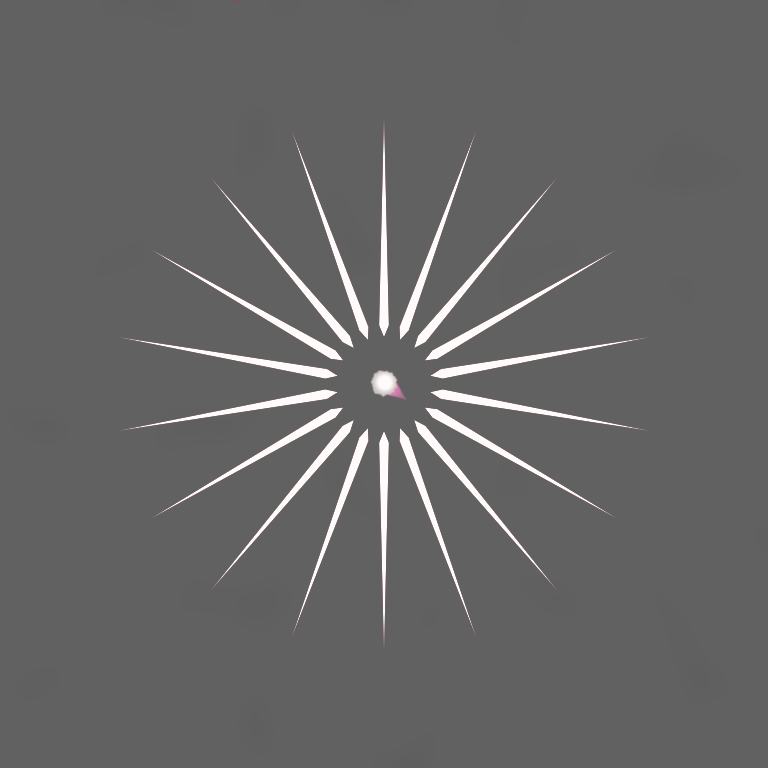
A Shadertoy shader for this background:

```glsl
// A burst of eighteen white needles around a small glowing core on flat grey.

const float TAU = 6.2831853;
const vec3 GREY  = vec3(0.38);
const vec3 WHITE = vec3(1.0, 0.985, 0.985);
const vec3 ROSE  = vec3(0.60, 0.30, 0.30);
const vec3 PINK  = vec3(0.86, 0.50, 0.70);
const vec3 PEARL = vec3(0.80, 0.77, 0.76);

// Pseudo-random unit gradient for a lattice cell
vec2 gradientAt(vec2 cell) {
    float h = fract(sin(dot(cell, vec2(127.1, 311.7))) * 43758.5);
    return vec2(cos(TAU * h), sin(TAU * h));
}

float gradientNoise(vec2 p) {
    vec2 i = floor(p), f = fract(p);
    vec2 u = f * f * f * (f * (f * 6.0 - 15.0) + 10.0);
    vec2 e = vec2(0.0, 1.0);
    float a = dot(gradientAt(i), f);
    float b = dot(gradientAt(i + e.yx), f - e.yx);
    float c = dot(gradientAt(i + e.xy), f - e.xy);
    float d = dot(gradientAt(i + e.yy), f - e.yy);
    return mix(mix(a, b, u.x), mix(c, d, u.x), u.y);
}

// Fold the plane into one sector: x runs across the ray, y along it
vec2 foldSector(vec2 p, float count) {
    float sector = TAU / count;
    float angle = mod(atan(p.x, p.y) + 0.5 * sector, sector) - 0.5 * sector;
    return length(p) * vec2(sin(angle), cos(angle));
}

// Half-width of a needle that is widest at its shoulder
float needleHalfWidth(float r, float inner, float shoulder, float outer, float width) {
    return width * min((r - inner) / (shoulder - inner), (outer - r) / (outer - shoulder));
}

// Share of a pixel-wide box that lies inside a strip
float stripCoverage(float x, float halfWidth, float px) {
    float right = min(x + 0.5 * px, halfWidth);
    float left = max(x - 0.5 * px, -halfWidth);
    return clamp((right - left) / px, 0.0, 1.0);
}

// Signed side of the edge a-b, negative on its left
float edgeSide(vec2 p, vec2 a, vec2 b) {
    vec2 e = normalize(b - a);
    return dot(p - a, vec2(e.y, -e.x));
}

float triangleDistance(vec2 p, vec2 a, vec2 b, vec2 c) {
    return max(edgeSide(p, a, b), max(edgeSide(p, b, c), edgeSide(p, c, a)));
}

void mainImage(out vec4 fragColor, in vec2 fragCoord) {
    float size = min(iResolution.x, iResolution.y);
    float px = 1.0 / size;
    vec2 p = (fragCoord - 0.5 * iResolution.xy) / size;

    // Flat ground with barely visible smudges
    float smudge = smoothstep(0.25, 0.6, gradientNoise(p * 9.0 + 3.0));
    vec3 color = GREY - 0.008 * smudge;

    // Small red fleck on the upper edge
    float fleck = length((p - vec2(-0.193, 0.5)) * vec2(1.0, 1.6));
    color = mix(color, vec3(0.60, 0.25, 0.33), 0.7 * smoothstep(0.005, 0.001, fleck));

    // Needles with a thin rose fringe
    vec2 q = foldSector(p, 18.0);
    float halfWidth = needleHalfWidth(q.y, 0.061, 0.0765, 0.354, 0.0064);
    float needle = stripCoverage(q.x, halfWidth, px);
    color = mix(color, mix(ROSE, WHITE, needle), needle);

    // Pink tail, fading toward its tip
    float tail = triangleDistance(p, vec2(0.014, 0.005), vec2(0.008, -0.014), vec2(0.027, -0.019));
    float tailMask = smoothstep(0.0012 + px, -0.0012, tail);
    float tailFade = mix(1.0, 0.55, smoothstep(0.016, 0.031, length(p)));
    color = mix(color, PINK, tailMask * tailFade);

    // Ragged pearl core, brightest just above its middle
    vec2 c = p - vec2(0.0, 0.001);
    float ragged = 0.0025 * gradientNoise(normalize(c + 1e-5) * 3.5 + 7.0);
    float core = smoothstep(0.0012 + px, -0.0012, length(c) - 0.0158 - ragged);
    float shine = smoothstep(0.0165, 0.007, length(c - vec2(0.001, 0.001)));
    color = mix(color, mix(PEARL, WHITE, shine), core);

    fragColor = vec4(color, 1.0);
}
```
